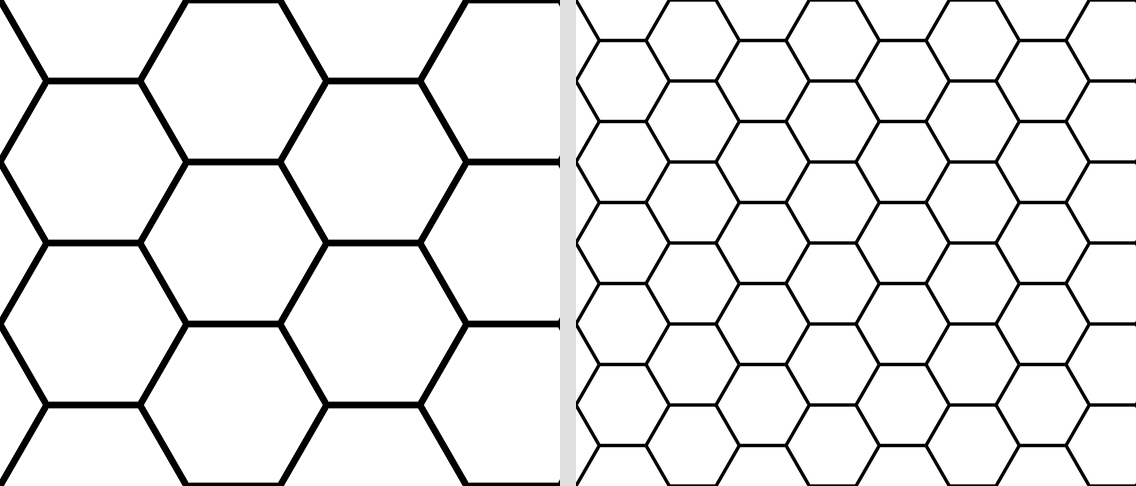
Left, the tile; right, the same tile 2 across and 2 down.
Write a WebGL 1 fragment shader that draws this pattern.

```glsl
precision highp float;

uniform vec2 u_resolution;

const float SQRT3 = 1.7320508;
const float APOTHEM = 0.5 * SQRT3;       // for a hexagon of side 1
const vec2 PERIOD = vec2(3.0, SQRT3);    // two staggered hexagons per repeat
const vec2 REPEATS = vec2(2.0, 3.0);
const vec2 FIRST_CENTER = vec2(1.0, 0.0);
const float LINE_WIDTH = 0.072;
const vec3 PAPER = vec3(1.0);
const vec3 INK = vec3(0.005);

// Offset from the nearest point of a rectangular lattice
vec2 latticeOffset(vec2 p, vec2 period) {
  return (fract(p / period + 0.5) - 0.5) * period;
}

// Distance from the center, measured towards the sides of a flat-topped hexagon
float hexRadius(vec2 p) {
  vec2 q = abs(p);
  return max(q.y, dot(q, vec2(APOTHEM, 0.5)));
}

// Distance to the nearest edge of the honeycomb
float honeycombEdge(vec2 p) {
  float evenColumn = hexRadius(latticeOffset(p, PERIOD));
  float oddColumn = hexRadius(latticeOffset(p - 0.5 * PERIOD, PERIOD));
  return abs(APOTHEM - min(evenColumn, oddColumn));
}

// Antialiased coverage of a line centered on distance zero
float lineCoverage(float dist, float width, float pixel) {
  return clamp((0.5 * width - dist) / pixel + 0.5, 0.0, 1.0);
}

void main() {
  vec2 tileSize = REPEATS * PERIOD;
  vec2 p = gl_FragCoord.xy / u_resolution * tileSize;
  float pixel = tileSize.x / u_resolution.x;

  float edge = honeycombEdge(p - FIRST_CENTER);
  float ink = lineCoverage(edge, LINE_WIDTH, pixel);

  gl_FragColor = vec4(mix(PAPER, INK, ink), 1.0);
}
```
